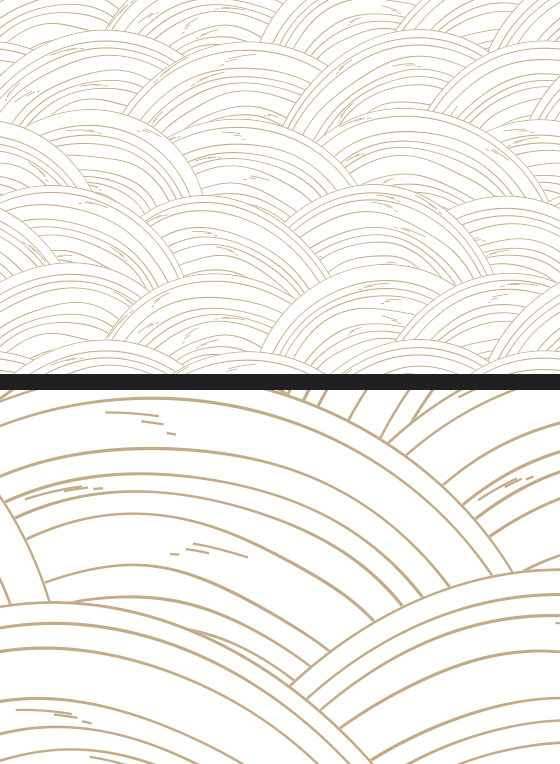
Top: the whole. Bottom: its middle third, enlarged.
This pattern is drawn by a Shadertoy shader. Its source:

```glsl
// Overlapping hand-drawn hills in thin sand-coloured line on white.
// Each hill is a leaning ellipse filled with wobbling nested arches and short
// grain dashes; staggered rows are painted back to front and tile 4 by 4.

const float PI = 3.14159;
const float PERIOD = 4.0;          // hills per row across, rows per tile
const float ROW_STEP = 0.5534;     // row spacing, in column widths
const float HILL_HEIGHT = 1.12;
const float RINGS = 15.0;
const float HALF_LINE = 0.0034;
const vec3 PAPER = vec3(1.0);
const vec3 SAND = vec3(0.77, 0.67, 0.53);

float hash(vec2 v) {
    return fract(sin(dot(v, vec2(12.9898, 78.233))) * 43758.5453);
}

// Antialiased coverage of a stroke at distance d from its centre line.
float stroke(float d, float halfWidth, float px) {
    return clamp(0.5 + (halfWidth - d) / px, 0.0, 1.0);
}

// Hill top for a column and row, swaying smoothly around a regular grid.
vec2 apex(vec2 cell) {
    vec2 turn = cell * PI * 0.5;
    float x = cell.x + 0.697 + 0.164 * cos(turn.y) + 0.083 * sin(turn.y)
            - 0.133 * cos(turn.x) - 0.055 * sin(turn.x);
    float y = cell.y * ROW_STEP + 0.258 - 0.038 * cos(2.0 * turn.x);
    return vec2(x, y);
}

// Returns (depth below the outer edge in rings, angle around the hill).
vec2 hillCoords(vec2 d, vec4 traits) {
    float width = mix(0.95, 1.08, traits.x);
    float u = d.x - mix(-0.12, 0.16, traits.y) * d.y;
    float rise = max(HILL_HEIGHT - d.y, 0.02);
    float angle = atan(u, rise);
    float phase = traits.z * 2.0 * PI;

    float k = length(vec2(u / width, rise / HILL_HEIGHT));
    k += 0.008 * sin(4.0 * angle + phase);
    float t = (1.0 - k) * RINGS * (1.0 + 0.3 * u * u);

    // Uneven ring spacing, then a hand wobble that grows inwards.
    t += 0.3 * (sin(1.7 * t + phase) - sin(phase));
    float wobble = sin(2.6 * angle + 0.7 * t + traits.w * 6.0)
                 + 0.4 * sin(7.0 * angle - 0.9 * t + phase);
    t += 0.2 * wobble * smoothstep(0.0, 4.0, t);
    return vec2(t, angle);
}

// A long dash, a shorter one and a dot in some of the gaps between rings.
float grain(vec2 hill, float slope, vec2 id, float px) {
    float ring = floor(hill.x);
    float gap = hill.x - ring;
    vec2 key = id * 7.0 + vec2(ring, ring * 3.0);
    float present = step(hash(key + 0.3), 0.6);
    float start = mix(-0.85, 0.85, hash(key + 1.7));
    float reach = mix(0.05, 0.1, hash(key + 2.9));
    float side = hash(key + 4.1) < 0.5 ? -1.0 : 1.0;
    float ink = 0.0;
    for (int n = 0; n < 3; n++) {
        float f = float(n);
        float along = hill.y - start - side * f * reach * 0.8;
        float across = abs(gap - 0.36 - 0.17 * f - side * along) / slope;
        float past = abs(along) - reach / (1.0 + 1.5 * f * f);
        ink = max(ink, stroke(max(across, past), HALF_LINE * 0.8, px));
    }
    return ink * present;
}

// Paints one hill over the ink behind it.
float paintHill(float behind, vec2 p, vec2 cell, float px) {
    vec2 id = floor(mod(cell + 0.5, PERIOD));
    vec4 traits = vec4(hash(id + 0.1), hash(id + 5.2),
                       hash(id + 9.3), hash(id + 13.4));
    vec2 d = p - apex(cell);
    vec2 hill = hillCoords(d, traits);
    float e = 0.002;
    vec2 gradient = vec2(hillCoords(d + vec2(e, 0.0), traits).x,
                         hillCoords(d + vec2(0.0, e), traits).x) - hill.x;
    float slope = max(length(gradient) / e, 1.0);

    float body = clamp(0.5 + (hill.x / slope + HALF_LINE) / px, 0.0, 1.0);
    float toRing = abs(fract(hill.x + 0.5) - 0.5) / slope;
    float weight = HALF_LINE * (1.0 + 0.15 * sin(5.0 * hill.y + hill.x));
    float ink = stroke(toRing, weight, px);
    ink = max(ink, grain(hill, slope, id, px) * step(0.0, hill.x));
    return mix(behind, ink, body);
}

void mainImage(out vec4 fragColor, in vec2 fragCoord) {
    // One unit is a column width; y runs down from the top edge.
    float px = PERIOD / iResolution.x;
    vec2 p = vec2(fragCoord.x, iResolution.y - fragCoord.y) * px;
    vec2 home = floor(p / vec2(1.0, ROW_STEP));

    float ink = 0.0;
    for (int j = -2; j <= 0; j++) {
        float row = home.y + float(j);
        // Pairs of rows alternate which neighbour lies in front.
        bool rightInFront = cos(PI * (0.5 * row + 0.25)) > 0.0;
        for (int n = 0; n < 4; n++) {
            float column = home.x + float(rightInFront ? n - 2 : 1 - n);
            ink = paintHill(ink, p, vec2(column, row), px);
        }
    }
    fragColor = vec4(mix(PAPER, SAND, ink), 1.0);
}
```
